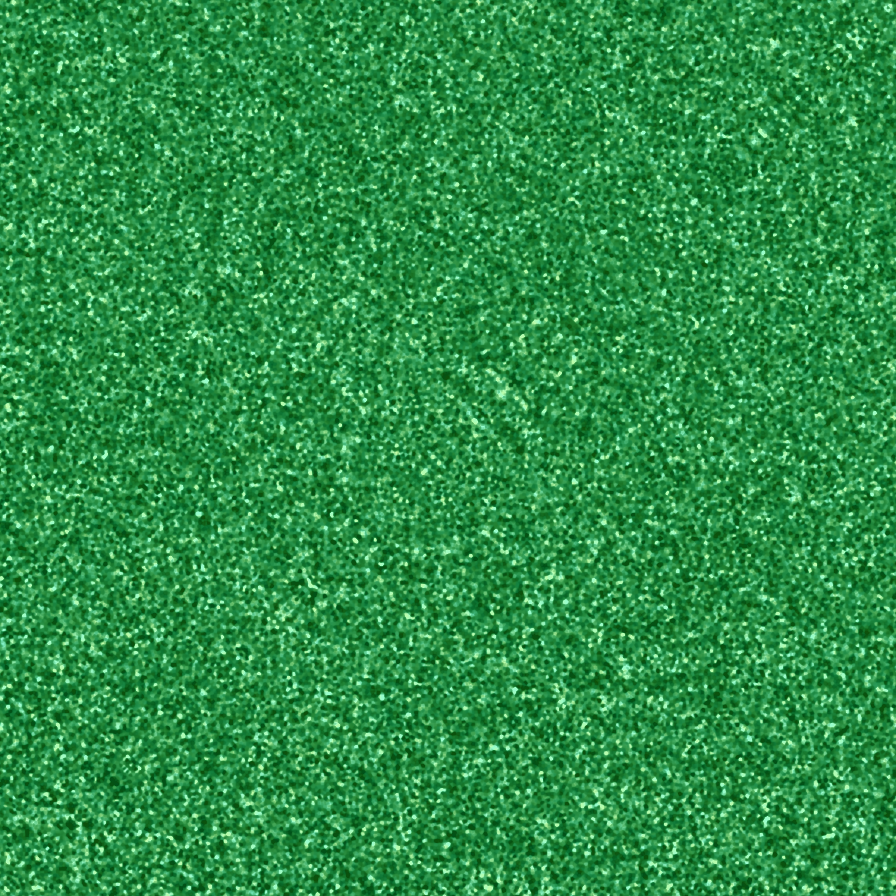
Give the GLSL for this texture, as a Shadertoy shader.

```glsl
// Fine green glitter paper: dense random flakes with pale sparkles and faint clumps.

#define FLAKES 285.0        // flakes across the canvas
#define FLAKE_SHARPNESS 3.6 // higher gives crisper flake borders
#define JITTER 0.8          // how far flakes leave the regular grid
#define CLUMP_AMOUNT 0.36   // strength of the soft brightness patches
#define TINT_AMOUNT 0.022   // warm to cool shift between flakes
#define CONTRAST_LOW 1.04   // contrast at the bottom edge
#define CONTRAST_HIGH 0.92  // contrast at the top edge
#define DARKEST -1.9        // lowest brightness level
#define BRIGHTEST 2.05      // highest brightness level

// Three independent uniform values for a grid cell.
vec3 hash3(vec2 cell, int seed) {
    uvec3 v = uvec3(ivec3(ivec2(cell), seed) + 4096);
    v = v * 1664525u + 1013904223u;
    v += v.yzx * v.zxy;
    v ^= v >> 16u;
    v += v.yzx * v.zxy;
    v ^= v >> 16u;
    return vec3(v >> 8u) / 16777216.0;
}

float cornerSlope(vec2 cell, vec2 offset) {
    float angle = 6.28318 * hash3(cell, 7).x;
    return dot(vec2(cos(angle), sin(angle)), offset);
}

float gradientNoise(vec2 p) {
    vec2 cell = floor(p), f = fract(p);
    vec2 s = f * f * f * (f * (f * 6.0 - 15.0) + 10.0);
    vec2 e = vec2(1.0, 0.0);
    float low = mix(cornerSlope(cell, f), cornerSlope(cell + e, f - e), s.x);
    float high = mix(cornerSlope(cell + e.yx, f - e.yx),
                     cornerSlope(cell + e.xx, f - e.xx), s.x);
    return mix(low, high, s.y);
}

// Blends nearby flakes at constant variance; x is brightness, y is tint.
vec2 glitter(vec2 p) {
    vec2 home = floor(p);
    vec2 total = vec2(0.0);
    float power = 0.0;
    for (int j = -1; j <= 1; j++) {
        for (int i = -1; i <= 1; i++) {
            vec2 cell = home + vec2(i, j);
            vec3 place = hash3(cell, 1);
            vec3 shine = hash3(cell, 2);
            vec2 toFlake = cell + 0.5 + JITTER * (place.xy - 0.5) - p;
            float weight = exp(-FLAKE_SHARPNESS * dot(toFlake, toFlake));
            float bellValue = 2.0 * (shine.x + shine.y + shine.z - 1.5);
            total += weight * vec2(bellValue, 3.46 * (place.z - 0.5));
            power += weight * weight;
        }
    }
    // The small constant keeps gaps between flakes from flaring.
    return total * inversesqrt(power + 0.03);
}

// Deep green through emerald to pale mint; zero is the middle tone.
vec3 glitterColor(float level) {
    vec3 middle = vec3(0.13, 0.54, 0.25);
    vec3 slope = vec3(0.115, 0.135, 0.125);
    vec3 bend = vec3(0.05, 0.025, 0.035);
    vec3 sparkle = vec3(0.010, 0.008, 0.010);
    return middle + level * (slope + level * (bend + level * sparkle));
}

void mainImage(out vec4 fragColor, in vec2 fragCoord) {
    vec2 uv = fragCoord / iResolution.y;

    // Flakes, gathered into barely visible patches
    vec2 flake = glitter(uv * FLAKES);
    float clumps = gradientNoise(uv * 48.0) + 0.5 * gradientNoise(uv * 17.0 + 31.0)
                 + 0.3 * gradientNoise(uv * 4.0 + 73.0);
    float level = flake.x + CLUMP_AMOUNT * clumps;
    level *= mix(CONTRAST_LOW, CONTRAST_HIGH, uv.y);
    level = clamp(level, DARKEST, BRIGHTEST);

    // Warm and cool glints, strongest on bright flakes
    vec3 color = glitterColor(level);
    float tint = TINT_AMOUNT * flake.y * (0.6 + smoothstep(0.3, 2.0, level));
    color += tint * vec3(1.0, 0.0, -1.0);

    fragColor = vec4(clamp(color, 0.0, 1.0), 1.0);
}
```
